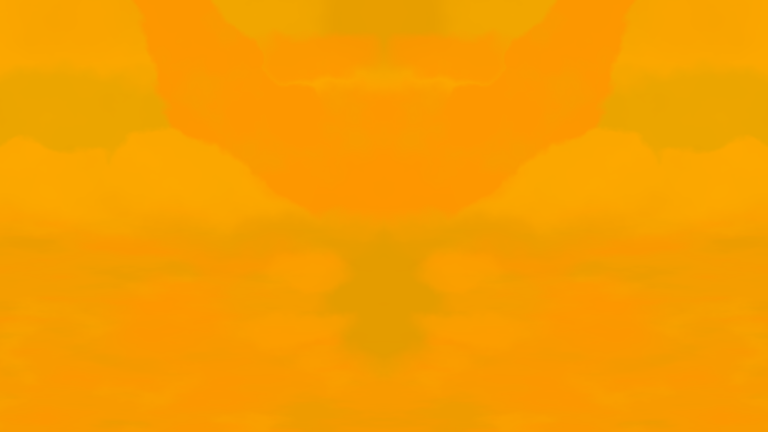
Write a Shadertoy shader that draws this background.

```glsl
// Amber cloudscape mirrored about a vertical axis, with orange billows and olive gaps.

const vec3 AMBER  = vec3(0.955, 0.615, 0.0);
const vec3 ORANGE = vec3(0.995, 0.585, 0.0);
const vec3 GOLD   = vec3(0.985, 0.655, 0.0);
const vec3 OLIVE  = vec3(0.915, 0.645, 0.0);
const vec3 SHADE  = vec3(0.890, 0.610, 0.0);

vec2 hashGradient(vec2 cell) {
    vec3 h = fract(cell.xyx * vec3(0.1031, 0.1030, 0.0973));
    h += dot(h, h.yzx + 33.33);
    float angle = 6.2832 * fract((h.x + h.y) * h.z);
    return vec2(cos(angle), sin(angle));
}

float gradientNoise(vec2 p) {
    vec2 i = floor(p), f = fract(p);
    vec2 u = f * f * f * (f * (f * 6.0 - 15.0) + 10.0);
    float a = dot(hashGradient(i), f);
    float b = dot(hashGradient(i + vec2(1, 0)), f - vec2(1, 0));
    float c = dot(hashGradient(i + vec2(0, 1)), f - vec2(0, 1));
    float d = dot(hashGradient(i + vec2(1, 1)), f - vec2(1, 1));
    return mix(mix(a, b, u.x), mix(c, d, u.x), u.y);
}

float fbm(vec2 p) {
    float sum = 0.0, amplitude = 0.5;
    for (int i = 0; i < 5; i++) {
        sum += amplitude * gradientNoise(p);
        p = mat2(1.6, 1.2, -1.2, 1.6) * p + 7.3;
        amplitude *= 0.5;
    }
    return sum;
}

// Soft filled ellipse: 1 inside, 0 outside.
float puff(vec2 p, vec2 center, vec2 radius, float soft) {
    float d = (length((p - center) / radius) - 1.0) * min(radius.x, radius.y);
    return smoothstep(soft, -soft, d);
}

// Soft capsule whose radius runs from ra to rb.
float billow(vec2 p, vec2 a, vec2 b, float ra, float rb, float soft) {
    vec2 ab = b - a;
    float t = clamp(dot(p - a, ab) / dot(ab, ab), 0.0, 1.0);
    return smoothstep(soft, -soft, length(p - a - ab * t) - mix(ra, rb, t));
}

// Upper half: golden air, olive gaps and the pale cloud bank.
vec3 upperSky(vec2 q, float grain) {
    vec3 color = mix(GOLD, OLIVE, puff(q, vec2(0.34, 1.0), vec2(0.26, 0.16), 0.06) * 0.6);
    color = mix(color, AMBER, puff(q, vec2(0.70, 0.97), vec2(0.18, 0.08), 0.06) * 0.35);
    color = mix(color, OLIVE, puff(q, vec2(0.72, 0.73), vec2(0.28, 0.11), 0.03) * 0.9);
    float bank = max(puff(q, vec2(0.47, 0.58), vec2(0.19, 0.13), 0.008),
                     puff(q, vec2(0.85, 0.57), vec2(0.22, 0.11), 0.008));
    color = mix(color, GOLD, bank);
    return color + vec3(0.02, 0.01, 0.0) * grain;
}

// Lower half: flat streaks and scattered warm puffs.
vec3 lowerSky(vec2 q, vec2 p) {
    float streak = fbm(p * vec2(3.5, 15.0) + 4.0);
    float lumps = fbm(p * vec2(5.0, 9.0) + 21.0);
    vec3 color = mix(AMBER, ORANGE, smoothstep(0.35, 0.0, q.y) * 0.4);
    color = mix(color, GOLD, smoothstep(0.0, 0.25, lumps) * 0.4);
    color = mix(color, SHADE, smoothstep(0.02, 0.3, streak) * 0.45);
    color = mix(color, ORANGE, smoothstep(0.0, 0.3, -streak) * 0.6);
    color = mix(color, ORANGE, puff(q, vec2(0.49, 0.26), vec2(0.14, 0.06), 0.035) * 0.65);
    color = mix(color, ORANGE, puff(q, vec2(0.33, 0.40), vec2(0.14, 0.03), 0.025) * 0.6);
    color = mix(color, ORANGE, puff(q, vec2(0.40, 0.16), vec2(0.30, 0.06), 0.05) * 0.45);
    return color;
}

void mainImage(out vec4 fragColor, in vec2 fragCoord) {
    // Fold the canvas about its vertical axis; units are canvas heights.
    vec2 p = fragCoord / iResolution.y;
    p.x = abs(p.x - 0.5 * iResolution.x / iResolution.y);
    float grain = fbm(p * 7.0 + 11.0);
    vec2 q = p + 0.085 * vec2(fbm(p * 7.0), fbm(p * 7.0 + 31.0));

    vec3 color = mix(lowerSky(q, p), upperSky(q, grain), smoothstep(0.43, 0.56, q.y));

    // Shaded gap at the crown of the axis.
    color = mix(color, SHADE, puff(q, vec2(0.0, 0.97), vec2(0.15, 0.13), 0.05) * 0.8);

    // Orange billows sweeping inward to the axis.
    float mass = billow(q, vec2(0.52, 1.02), vec2(0.39, 0.80), 0.07, 0.13, 0.010);
    mass = max(mass, billow(q, vec2(0.38, 0.78), vec2(0.12, 0.62), 0.11, 0.12, 0.012));
    mass = max(mass, puff(q, vec2(0.0, 0.65), vec2(0.31, 0.15), 0.025));
    mass = max(mass, puff(q, vec2(0.15, 0.87), vec2(0.14, 0.065), 0.015) * 0.85);
    vec3 massColor = mix(ORANGE, AMBER, smoothstep(-0.05, 0.3, grain) * 0.6);
    color = mix(color, massColor, mass * 0.9);
    color = mix(color, ORANGE, puff(q, vec2(0.0, 0.57), vec2(0.14, 0.07), 0.06) * 0.7);

    // Olive band and dark hollow on the axis.
    color = mix(color, SHADE, puff(q, vec2(0.12, 0.45), vec2(0.30, 0.04), 0.035) * 0.5);
    color = mix(color, SHADE, puff(q, vec2(0.0, 0.30), vec2(0.14, 0.15), 0.03) * 0.95);

    // Lit puffs bordering the hollow.
    float lit = max(puff(q, vec2(0.18, 0.37), vec2(0.11, 0.04), 0.012),
                    puff(q, vec2(0.20, 0.235), vec2(0.12, 0.04), 0.012));
    color = mix(color, mix(GOLD, ORANGE, 0.45), lit * 0.7);

    fragColor = vec4(color, 1.0);
}
```
